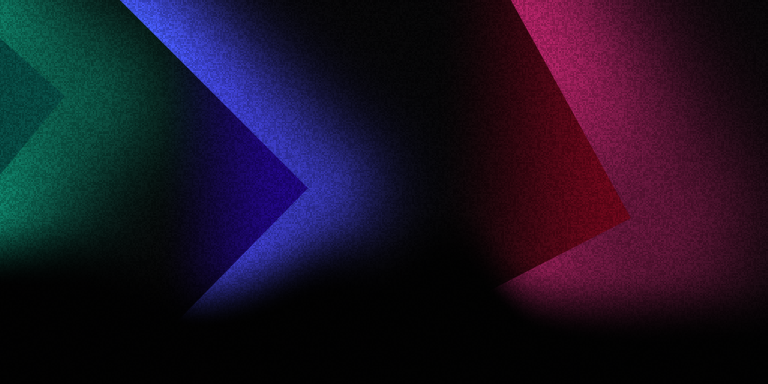
A WebGL 2 fragment shader for this background:

```glsl
#version 300 es
precision highp float;
// Three dark glowing wedges in teal, blue and crimson over a grainy black field.

uniform vec2 u_resolution;
out vec4 outColor;

// A wedge points right; its two edges leave the tip along upper and lower.
struct Wedge {
    vec2 tip, upper, lower;
    vec3 fill, glow;
    vec2 fillFade;   // x where the fill starts and where it is full
    float reach;     // glow width
    float tipDim;    // loss of glow around the tip
};

const Wedge TEAL = Wedge(vec2(0.169, 0.750), vec2(-0.65, 0.58), vec2(-0.65, -0.79),
    vec3(0.0, 0.25, 0.22), vec3(0.03, 0.52, 0.41), vec2(-0.5, -0.1), 0.22, 0.40);
const Wedge BLUE = Wedge(vec2(0.802, 0.510), vec2(-1.0, 1.0), vec2(-1.08, -1.10),
    vec3(0.09, 0.0, 0.44), vec3(0.22, 0.22, 0.80), vec2(0.40, 0.74), 0.17, 0.20);
const Wedge CRIMSON = Wedge(vec2(1.643, 0.432), vec2(-1.20, 2.18), vec2(-1.56, -0.80),
    vec3(0.37, 0.0, 0.07), vec3(0.62, 0.10, 0.34), vec2(1.12, 1.62), 0.27, 0.45);

const vec3 BACKGROUND = vec3(0.012, 0.011, 0.015);
const float TIP_RADIUS = 0.30;
const float GRAIN_CELLS = 256.0;    // cells per canvas height
const float GRAIN_CONTRAST = 0.28;
const float GRAIN_LIFT = 0.022;
const float SHADOW_SOFTNESS = 0.10;

float hash(vec2 cell) {
    vec3 h = fract(cell.xyx * 0.1031);
    h += dot(h, h.yzx + 33.33);
    return fract((h.x + h.y) * h.z);
}

float bell(float x, float width) {
    return exp(-x * x / (width * width));
}

float rayDistance(vec2 q, vec2 dir) {
    return length(q - dir * max(dot(q, dir), 0.0));
}

// Signed distance to the wedge, negative inside.
float wedgeDistance(vec2 q, vec2 upper, vec2 lower) {
    float side = max(dot(q, vec2(upper.y, -upper.x)), dot(q, vec2(-lower.y, lower.x)));
    float d = min(rayDistance(q, upper), rayDistance(q, lower));
    return side < 0.0 ? -d : d;
}

vec3 wedgeLight(Wedge w, vec2 p, float pixel) {
    vec2 q = p - w.tip;
    float d = wedgeDistance(q, normalize(w.upper), normalize(w.lower));
    float outside = smoothstep(-0.7 * pixel, 0.7 * pixel, d);
    float halo = bell(max(d, 0.0), w.reach) * (1.0 - w.tipDim * bell(length(q), TIP_RADIUS));
    vec3 fill = w.fill * smoothstep(w.fillFade.x, w.fillFade.y, p.x);
    return mix(fill, w.glow * halo, outside);
}

// Soft black bank along the bottom with two raised mounds.
float shadowMask(vec2 p) {
    float height = mix(0.30, 0.19, smoothstep(0.15, 0.55, p.x));
    height += 0.09 * bell(p.x - 0.88, 0.20);
    height += 0.16 * bell(p.x - 1.18, 0.13);
    height -= 0.04 * smoothstep(1.25, 1.65, p.x);
    return smoothstep(height - 0.5 * SHADOW_SOFTNESS, height + 1.5 * SHADOW_SOFTNESS, p.y);
}

void main() {
    // The canvas spans 2 by 1 units.
    vec2 p = gl_FragCoord.xy / u_resolution * vec2(2.0, 1.0);
    float pixel = 1.0 / u_resolution.y;

    vec3 light = wedgeLight(TEAL, p, pixel)
               + wedgeLight(BLUE, p, pixel)
               + wedgeLight(CRIMSON, p, pixel);
    float mask = shadowMask(p);

    // Grain scales the light and slightly lifts the dark field.
    float grain = hash(floor(p * GRAIN_CELLS));
    vec3 color = light * mask * (1.0 + GRAIN_CONTRAST * (grain - 0.5));
    color += (BACKGROUND + GRAIN_LIFT * grain) * mix(0.25, 1.0, mask);

    outColor = vec4(color, 1.0);
}
```
